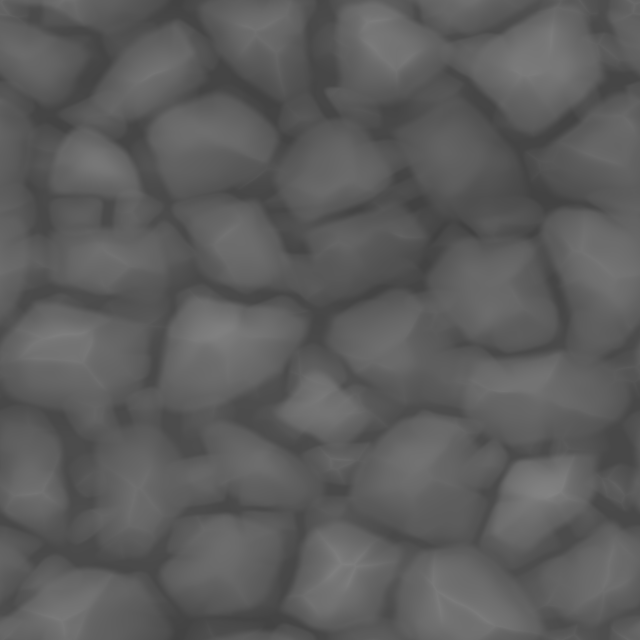
Give the GLSL for this texture map, as a WebGL 1 fragment shader.

```glsl
precision highp float;

uniform vec2 u_resolution;

#define STONE_GRID vec2(5.0, 6.0)
#define CHIP_GRID vec2(9.0, 12.0)
#define JITTER 0.8
#define WARP 0.02
#define GAP_TONE 0.282
#define STONE_TONE 0.412
#define CHIP_TONE 0.352
#define TONE_SPREAD 0.085
#define RIDGE_LIGHT 0.05
#define EDGE_SOFTNESS 0.085
#define CLOUD 0.07

const float TAU = 6.2832;

float hash(vec2 p) {
  return fract(sin(dot(p, vec2(127.1, 311.7))) * 43758.55);
}

// Value noise that repeats after one canvas
float noise(vec2 uv, float period) {
  vec2 p = uv * period;
  vec2 i = floor(p);
  vec2 f = fract(p);
  f = f * f * (3.0 - 2.0 * f);
  vec2 a = mod(i, period) + period;
  vec2 b = mod(i + 1.0, period) + period;
  return mix(mix(hash(a), hash(vec2(b.x, a.y)), f.x),
             mix(hash(vec2(a.x, b.y)), hash(b), f.x), f.y);
}

// Centre of a stone in staggered, jittered rows
vec2 centre(vec2 cell, vec2 grid) {
  vec2 id = mod(cell, grid) + grid;
  vec2 offset = vec2(hash(id), hash(id + 31.7)) - 0.5;
  return cell + 0.5 + vec2(0.5 * mod(cell.y, 2.0), 0.0) + JITTER * offset;
}

// Bevelled top: x = shade of the facets, y = closeness to a ridge
vec2 facets(vec2 q, vec2 id) {
  float lowest = 0.12 * q.y + 0.16 * (hash(id + 5.3) - 0.5) * q.x;
  float second = 9.0;
  float weight = exp(-50.0 * lowest);
  float shade = 0.014 * weight;
  for (int k = 0; k < 5; k++) {
    float n = float(k);
    float r = hash(id + 7.1 * n + 2.9);
    float angle = TAU * (n + 0.8 * r) / 5.0;
    vec2 dir = vec2(cos(angle), sin(angle));
    float h = 0.02 + 0.2 * hash(id + 3.7 * n + 11.3) - (0.6 + 0.4 * r) * dot(dir, q);
    second = min(second, max(lowest, h));
    lowest = min(lowest, h);
    float w = exp(-50.0 * h);
    weight += w;
    shade += w * (0.024 * dir.y - 0.012 * dir.x + 0.035 * (r - 0.5));
  }
  shade = shade / weight - 0.1 * max(-lowest, 0.0);
  return vec2(shade, exp(-(second - lowest) / 0.032));
}

// One layer of stones: x = coverage, y = tone offset
vec2 stones(vec2 uv, vec2 grid) {
  vec2 p = uv * grid;
  vec2 base = floor(p);
  vec2 nearest = base;
  float best = 99.0;
  for (int y = -2; y <= 2; y++) {
    for (int x = -2; x <= 2; x++) {
      vec2 cell = base + vec2(float(x), float(y));
      vec2 d = centre(cell, grid) - p;
      if (dot(d, d) < best) {
        best = dot(d, d);
        nearest = cell;
      }
    }
  }

  // Soft minimum of the border distances rounds the corners
  vec2 toCentre = centre(nearest, grid) - p;
  float sum = 0.0;
  for (int y = -2; y <= 2; y++) {
    for (int x = -2; x <= 2; x++) {
      if (x == 0 && y == 0) continue;
      vec2 other = centre(nearest + vec2(float(x), float(y)), grid) - p;
      vec2 axis = normalize(other - toCentre);
      sum += exp(-22.0 * dot(0.5 * (toCentre + other), axis));
    }
  }
  float border = -log(sum) / 22.0;

  vec2 id = mod(nearest, grid) + grid;
  float size = hash(id + 17.9);
  float inset = 0.13 * size * size;
  float rim = smoothstep(inset, inset + EDGE_SOFTNESS, border);
  float dome = smoothstep(inset, inset + 0.32, border);
  vec2 facet = facets(-toCentre, id);
  float ridge = facet.y * (0.3 + 0.7 * hash(id + 23.1)) * smoothstep(0.3, 0.75, noise(uv, 17.0));
  float tone = TONE_SPREAD * (hash(id + 41.3) - 0.5) + facet.x + RIDGE_LIGHT * ridge;
  return vec2(mix(rim, dome, 0.5), tone);
}

void main() {
  vec2 uv = gl_FragCoord.xy / u_resolution.y;

  // Uneven outlines
  vec2 bend = vec2(noise(uv, 11.0), noise(uv + 0.37, 11.0)) - 0.5;
  vec2 nick = vec2(noise(uv, 41.0), noise(uv + 0.61, 41.0)) - 0.5;
  vec2 warped = uv + WARP * (bend + 0.25 * nick);

  // Broad stains and faint mottling
  float cloud = CLOUD * (0.75 * noise(uv, 5.0) + 0.25 * noise(warped, 26.0) - 0.5);

  // Small chips lie in the gaps beneath the large stones
  vec2 small = stones(warped + 0.043, CHIP_GRID);
  vec2 large = stones(warped, STONE_GRID);
  float tone = mix(GAP_TONE, CHIP_TONE + 0.8 * small.y, 0.85 * small.x);
  tone = mix(tone, STONE_TONE + large.y, large.x) + cloud;

  gl_FragColor = vec4(vec3(tone), 1.0);
}
```
